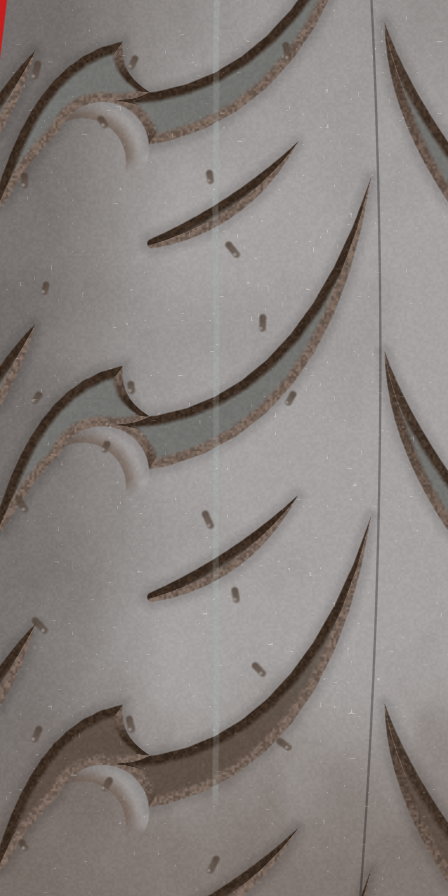
A Shadertoy shader for this pattern:

```glsl
// Worn motorcycle tyre tread: curved tapering grooves, mould seams and rubber nubs.

const vec3 RUBBER_LIGHT = vec3(.645, .632, .628);
const vec3 RUBBER_DARK = vec3(.445, .425, .415);
const vec3 RUBBER_DUSTY = vec3(.465, .42, .395);
const vec3 WALL_SHADE = vec3(.225, .17, .13);
const vec3 WALL_LIT = vec3(.45, .385, .345);
const vec3 FLOOR_CLEAN = vec3(.445, .445, .435);
const vec3 FLOOR_DUSTY = vec3(.365, .31, .27);
const vec3 SEAM_PALE = vec3(.64, .67, .66);

// Row spacing and its drift, in canvas widths
const vec2 MAIN_PITCH = vec2(.74, .016);
const vec2 SHORT_PITCH = vec2(.766, -.023);
const vec2 RIGHT_PITCH = vec2(.76, .026);
const vec2 LEFT_PITCH = vec2(.64, .03);
const vec2 NUB_PITCH = vec2(.77, 0);

const float WALL_WIDTH = .024;
const vec2 SCOOP_CENTRE = vec2(.229, .945);
const float SCOOP_RADIUS = .104;
const int SEGMENTS = 10;

float hash(vec2 p) {
  vec3 q = fract(p.xyx * .1031);
  q += dot(q, q.yzx + 33.33);
  return fract((q.x + q.y) * q.z);
}

float noise(vec2 p) {
  vec2 i = floor(p), f = fract(p);
  f *= f * (3. - 2. * f);
  return mix(mix(hash(i), hash(i + vec2(1, 0)), f.x),
             mix(hash(i + vec2(0, 1)), hash(i + 1.), f.x), f.y);
}

float fbm(vec2 p) {
  float sum = 0., gain = .5;
  for (int i = 0; i < 4; i++) { sum += gain * noise(p); p = p * 2.03 + 7.1; gain *= .5; }
  return sum;
}

vec2 toRow(vec2 p, float row, vec2 pitch) {
  return p + vec2(0, row * pitch.x + row * row * pitch.y);
}

// Signed distance to a quadratic curve whose half width w also varies
float groove(vec2 p, vec2 a, vec2 b, vec2 c, vec3 w) {
  vec2 lo = min(a, min(b, c)) - .12, hi = max(a, max(b, c)) + .12;
  if (any(lessThan(p, lo)) || any(greaterThan(p, hi))) return 9.;
  float d = 9.;
  vec2 from = a;
  for (int i = 1; i <= SEGMENTS; i++) {
    float t = float(i) / float(SEGMENTS);
    vec2 to = mix(mix(a, b, t), mix(b, c, t), t), e = to - from;
    float h = clamp(dot(p - from, e) / dot(e, e), 0., 1.);
    float s = (float(i - 1) + h) / float(SEGMENTS);
    d = min(d, length(p - from - e * h) - mix(mix(w.x, w.y, s), mix(w.y, w.z, s), s));
    from = to;
  }
  return d;
}

// Signed distance to all grooves
float tread(vec2 p) {
  float d = 9.;
  for (float row = -1.; row < 3.; row++) {
    float wear = .94 + .14 * hash(vec2(row + 5., 3));
    vec2 q = toRow(p, row, MAIN_PITCH);
    float sweep = groove(q, vec2(.281, 1.005), vec2(.69, 1.031), vec2(.828, 1.602), wear * vec3(.057, .047, 0));
    float limb = groove(q, vec2(.279, 1.115), vec2(.117, 1.102), vec2(0, .828), vec3(.068, .047, .012));
    float hook = (1.185 - q.y) / .117;
    limb = max(limb, q.x - .273 - .065 * hook * hook * hook);
    d = min(d, max(min(sweep, limb), SCOOP_RADIUS - length(q - SCOOP_CENTRE)));
    q = toRow(p, row, SHORT_PITCH);
    d = min(d, groove(q, vec2(.339, .667), vec2(.534, .724), vec2(.664, .893), wear * vec3(.01, .036, 0)));
    q = toRow(p, row, RIGHT_PITCH);
    d = min(d, groove(q, vec2(.859, 1.214), vec2(.891, 1.036), vec2(1.03, .841), vec3(0, .031, .039)));
    q = toRow(p, row, LEFT_PITCH);
    d = min(d, groove(q, vec2(.078, 1.276), vec2(.047, 1.219), vec2(-.016, 1.115), vec3(0, .02, .026)));
  }
  return d;
}

// Offset from a nub: four in the centre, three at the left, two by the cusp
vec2 nubOffset(vec2 p, float i, float row) {
  vec2 q = toRow(p, row, i < 4. ? NUB_PITCH : MAIN_PITCH);
  if (i < 4.) return q - vec2(.47, 1.597) - i * vec2(.058, -.165);
  if (i < 7.) return q - vec2(.1, 1.349) + (i - 4.) * vec2(.022, .243);
  return q - vec2(.294, 1.128) + (i - 7.) * vec2(.06, .131);
}

void mainImage(out vec4 fragColor, in vec2 fragCoord) {
  vec2 p = fragCoord / iResolution.x;
  float px = 1. / iResolution.x, e = .004;
  float smudge = fbm(p * vec2(5, 4)), grain = noise(p * 190.);

  // Rubber, darker at the shoulder and dusty at the bottom
  float lit = smoothstep(-.05, .5, p.x) - .35 * smoothstep(1.35, 2.1, p.y);
  vec3 col = mix(RUBBER_DARK, RUBBER_LIGHT, clamp(lit + .5 * (smudge - .47), 0., 1.));
  col = mix(col, RUBBER_DUSTY, .8 - .8 * smoothstep(0., .65, p.y + .5 * (smudge - .5)));

  // Scoops by the cusps, pale tails of the short grooves
  for (float row = -1.; row < 3.; row++) {
    vec2 q = toRow(p, row, MAIN_PITCH) - SCOOP_CENTRE;
    float inner = length(q + vec2(.045, .03)) - .097;
    float scoop = max(length(q) - SCOOP_RADIUS, -inner);
    scoop = (1. - smoothstep(-px, px, scoop)) * smoothstep(-.06, -.01, q.y);
    col = mix(col, mix(WALL_LIT, RUBBER_LIGHT, smoothstep(0., .04, inner)), .8 * scoop);
    q = toRow(p, row, SHORT_PITCH);
    float tail = groove(q, vec2(.3, .625), vec2(.34, .67), vec2(.42, .69), vec3(.002, .02, .008));
    col = mix(col, RUBBER_LIGHT, .45 - .45 * smoothstep(-.006, .006, tail));
  }

  // Thin mould seam
  float mould = abs(p.x - .849 + .031 * (p.y - 1.2) * (p.y - 1.2));
  col *= .7 + .3 * smoothstep(.001, .002 + px, mould);

  // Grooves: shaded upper wall, lit lower wall, flat floor
  float d = tread(p);
  vec2 normal = vec2(tread(p + vec2(e, 0)) - d, tread(p + vec2(0, e)) - d) / e;
  float facing = dot(normal, vec2(-.29, .96));
  vec3 wall = mix(WALL_LIT, WALL_SHADE, smoothstep(-.5, .5, facing)) * (.85 + .3 * grain);
  vec3 base = mix(FLOOR_DUSTY, FLOOR_CLEAN, smoothstep(.3, 1., p.y + .4 * (smudge - .5)));
  base = mix(wall, base, smoothstep(.6, 1.15, -d / WALL_WIDTH));
  col *= .88 + .12 * smoothstep(0., .03, d);
  col = mix(base, col, smoothstep(-px, px, d));

  // Pale seam
  float seam = 1. - smoothstep(.004, .007 + px, abs(p.x - .48 - .004 * noise(p.yy * 4.)));
  col = mix(col, SEAM_PALE, (d < 0. ? .25 : .5) * seam * smoothstep(.18, .26, p.y));

  // Nubs
  for (float row = -1.; row < 3.; row++) for (float i = 0.; i < 9.; i++) {
    vec2 q = nubOffset(p, i, row), seed = vec2(i, row + 4.);
    vec2 lean = vec2(.036 * (hash(seed) - .6), .012 + .016 * hash(seed + 9.));
    float h = clamp(dot(q, lean) / dot(lean, lean), 0., 1.);
    float stem = length(q - lean * h) - .007;
    col = mix(mix(FLOOR_DUSTY, WALL_SHADE, h * .5), col, .25 + .75 * smoothstep(-.003, .004, stem));
    col = mix(col, RUBBER_LIGHT, .6 - .6 * smoothstep(.001, .006, length(q + vec2(.004, 0))));
  }

  // Grain, dust and a red corner
  col += .035 * (grain - .5) + .12 * smoothstep(.93, 1., noise(p * 130. + 40.));
  col = mix(vec3(.75, .12, .12), col, smoothstep(-px, px, p.x - .12 * (p.y - 1.87)));
  fragColor = vec4(clamp(col, 0., 1.), 1);
}
```
